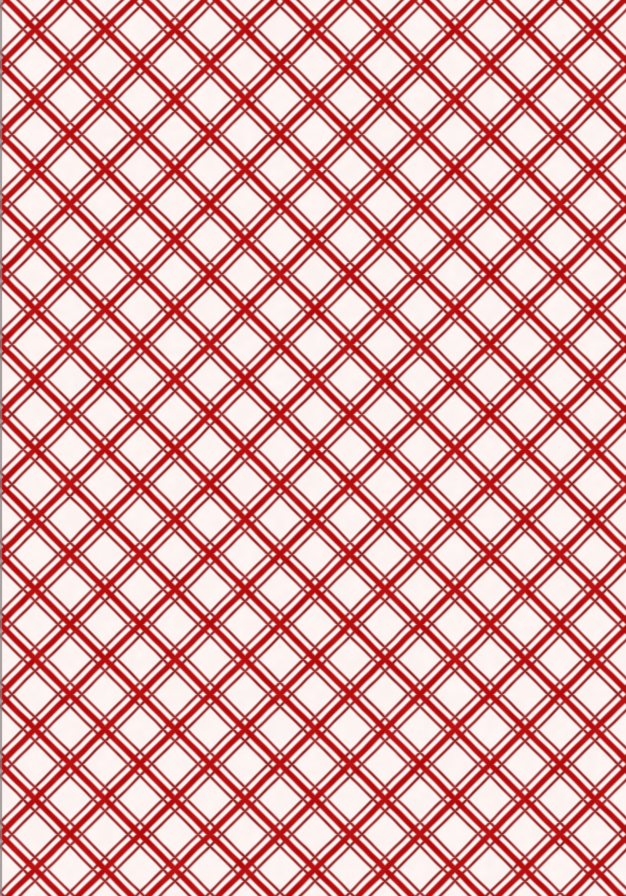
A WebGL 1 fragment shader for this pattern:

```glsl
precision highp float;
// Diagonal red plaid on warm white: each stripe is a bold bar between two
// thin, darker lines, and two stripe families cross at right angles.
// Rotated coordinates are repeated with fract; faint noise mottles the ink.

uniform vec2 u_resolution;

const float PERIOD = 60.0 / 768.0;            // crossing spacing, in canvas heights
const vec2 CROSSING = vec2(0.3125, 0.6159);   // centre of one bold crossing
const float BOLD_HALF = 0.056;                // stripe sizes, in repeats
const float THIN_HALF = 0.025;
const float THIN_OFFSET = 0.17;

const vec3 PAPER = vec3(0.992, 0.958, 0.950);
const vec3 BOLD_RED = vec3(0.71, 0.055, 0.060);
const vec3 THIN_RED = vec3(0.59, 0.130, 0.130);
const vec3 EDGE_GREY = vec3(0.52, 0.49, 0.49);

float hash(vec2 p) {
  p = fract(p * vec2(0.1031, 0.1137));
  p += dot(p, p.yx + 33.33);
  return fract((p.x + p.y) * p.x * 17.0);
}

float valueNoise(vec2 p) {
  vec2 cell = floor(p);
  vec2 f = fract(p);
  f = f * f * (3.0 - 2.0 * f);
  float low = mix(hash(cell), hash(cell + vec2(1.0, 0.0)), f.x);
  float high = mix(hash(cell + vec2(0.0, 1.0)), hash(cell + 1.0), f.x);
  return mix(low, high, f.y);
}

// Coverage of a line whose centre is at the given distance.
float line(float dist, float halfWidth, float blur) {
  return 1.0 - smoothstep(halfWidth - blur, halfWidth + blur, abs(dist));
}

// Distance to the nearest bold bar, in repeats.
float stripeDistance(float t) {
  return abs(fract(t + 0.5) - 0.5);
}

void main() {
  vec2 p = gl_FragCoord.xy / u_resolution.y;
  float pixel = 1.0 / u_resolution.y;

  // Diagonal coordinates: each bold crossing falls on a whole-number pair.
  vec2 q = (p - CROSSING) / PERIOD;
  vec2 diagonal = vec2(q.x + q.y, q.x - q.y);
  float blur = max(1.4142 * pixel / PERIOD, 0.028);

  // Small waver and uneven ink between repeats.
  float waver = (valueNoise(q * 5.0 + 40.0) - 0.5) * 0.012;
  float mottle = valueNoise(q * 9.0 + 200.0) - 0.5;
  vec2 d = vec2(stripeDistance(diagonal.x + waver),
                stripeDistance(diagonal.y - waver));

  // Thin lines lie under the bold bars.
  float thin = max(line(d.x - THIN_OFFSET, THIN_HALF, blur),
                   line(d.y - THIN_OFFSET, THIN_HALF, blur));
  float bold = max(line(d.x, BOLD_HALF, blur), line(d.y, BOLD_HALF, blur));

  vec3 color = PAPER + mottle * 0.015;
  color = mix(color, THIN_RED + mottle * 0.10, thin);
  color = mix(color, BOLD_RED + mottle * 0.04, bold);

  // Soft grey sliver along the left border.
  float border = 1.0 - smoothstep(0.0015, 0.0015 + 1.5 * pixel, p.x);
  color = mix(color, EDGE_GREY, border * 0.7);

  gl_FragColor = vec4(clamp(color, 0.0, 1.0), 1.0);
}
```
